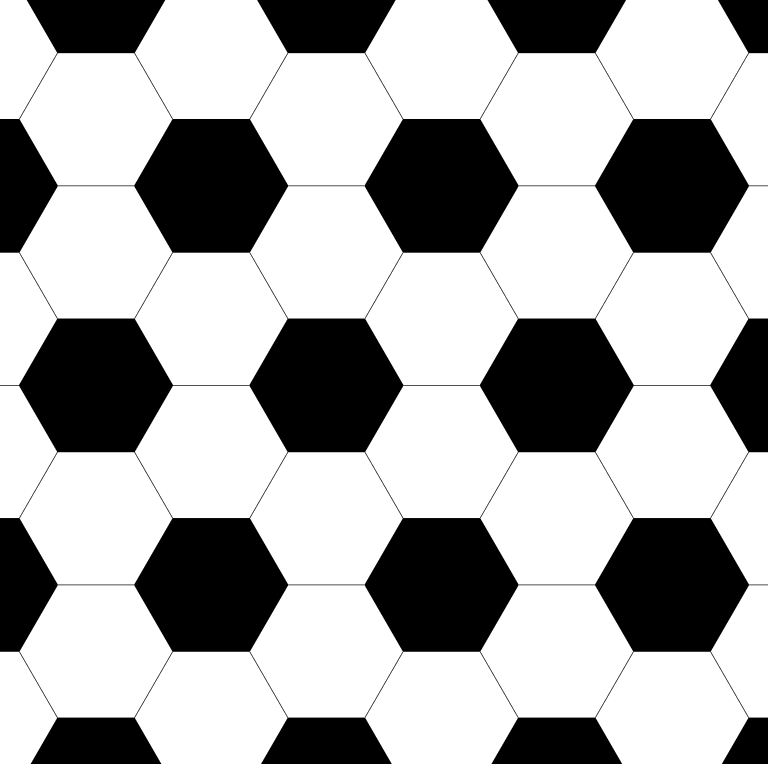
Reproduce this pattern procedurally as a Shadertoy shader.

```glsl
// Flat-topped hexagon tiling: every third cell solid black, thin seams between white cells.

const float SIDE = 0.1;                   // hexagon side, in canvas widths
const float SEAM_WIDTH = 0.0009;          // full seam width, in canvas widths
const vec2 ORIGIN = vec2(0.425, 0.493);   // centre of one black hexagon
const vec3 PAPER = vec3(1.0);
const vec3 INK = vec3(0.0);
const float SQRT3 = sqrt(3.0);

// Offset from the nearest point of a centred rectangular lattice
vec2 latticeOffset(vec2 p, vec2 period) {
    vec2 a = p - period * round(p / period);
    vec2 q = p - 0.5 * period;
    vec2 b = q - period * round(q / period);
    return dot(a, a) < dot(b, b) ? a : b;
}

// Distance to the side lines of a flat-topped hexagon, negative inside
float hexDistance(vec2 p) {
    p = abs(p);
    return max(p.y, dot(p, vec2(0.5 * SQRT3, 0.5))) - 0.5 * SQRT3 * SIDE;
}

// Fraction of a pixel lying on the negative side of an edge
float coverage(float d, float pixel) {
    return clamp(0.5 - d / pixel, 0.0, 1.0);
}

void mainImage(out vec4 fragColor, in vec2 fragCoord) {
    float pixel = 1.0 / iResolution.x;
    vec2 p = fragCoord * pixel - ORIGIN;
    float halfSeam = 0.5 * SEAM_WIDTH;

    // Seams around every cell
    float cell = hexDistance(latticeOffset(p, SIDE * vec2(3.0, SQRT3)));
    float seam = coverage(-cell - halfSeam, pixel) - coverage(-cell + halfSeam, pixel);

    // Black cells sit on the same lattice, three times taller
    float patchEdge = hexDistance(latticeOffset(p, SIDE * vec2(3.0, 3.0 * SQRT3)));
    float fill = coverage(patchEdge - halfSeam, pixel);

    fragColor = vec4(mix(PAPER, INK, max(seam, fill)), 1.0);
}
```
